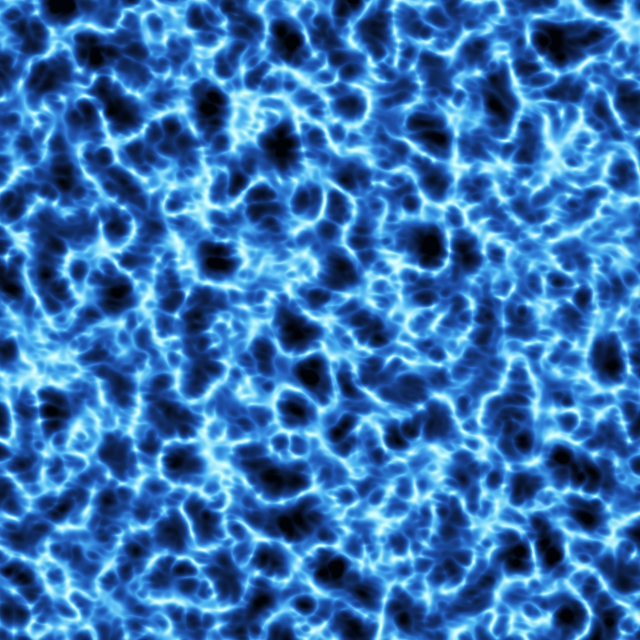
Give the GLSL for this texture, as a WebGL 2 fragment shader.

```glsl
#version 300 es
precision highp float;

uniform vec2 u_resolution;
out vec4 outColor;

const float TAU = 6.2831853;
const float GOLDEN = 0.618034;

const int OCTAVES = 3;
const int WAVES = 22;            // sines summed per octave
const float BASE_FREQ = 10.5;    // cycles across the canvas, first octave
const float LACUNARITY = 2.0;
const float GAIN = 0.45;         // weight of each finer octave
const float CREASE_SOFT = 0.10;  // rounding of the vein crests, first octave
const vec2 WAVE_SPREAD = vec2(0.4, 1.4);

// Ramp from vein crest to the deepest hollow.
const int STOPS = 8;
const float DEPTH[STOPS] = float[STOPS](
    0.30, 0.56, 0.83, 1.06, 1.42, 1.92, 2.58, 3.20);
const vec3 RAMP[STOPS] = vec3[STOPS](
    vec3(0.85, 1.00, 1.00),
    vec3(0.57, 0.88, 0.98),
    vec3(0.29, 0.70, 0.94),
    vec3(0.20, 0.53, 0.86),
    vec3(0.12, 0.34, 0.70),
    vec3(0.07, 0.20, 0.44),
    vec3(0.04, 0.10, 0.22),
    vec3(0.00, 0.01, 0.03));

vec2 hash2(vec2 p) {
    vec3 q = fract(p.xyx * vec3(0.1031, 0.1030, 0.0973));
    q += dot(q, q.yzx + 33.33);
    return fract((q.xx + q.yz) * q.zy);
}

// Plane waves in evenly spread directions; unit variance, zero mean.
float waveField(vec2 p, float seed) {
    float sum = 0.0;
    for (int i = 0; i < WAVES; i++) {
        float id = float(i);
        vec2 rnd = hash2(vec2(id + 1.7, seed * 17.3 + 5.1));
        float angle = TAU * fract(id * GOLDEN + seed * 0.37);
        float freq = mix(WAVE_SPREAD.x, WAVE_SPREAD.y, rnd.x);
        vec2 dir = vec2(cos(angle), sin(angle));
        sum += sin(TAU * (freq * dot(p, dir) + rnd.y));
    }
    return sum * sqrt(2.0 / float(WAVES));
}

// Folded octaves: zero lines become veins, the rest sinks away from them.
float veinDepth(vec2 p) {
    float depth = 0.0;
    float weight = 1.0;
    float freq = BASE_FREQ;
    float soft = CREASE_SOFT;
    for (int i = 0; i < OCTAVES; i++) {
        float n = waveField(p * freq, float(i) + 1.0);
        depth += weight * sqrt(n * n + soft * soft);
        weight *= GAIN;
        freq *= LACUNARITY;
        soft *= LACUNARITY;
    }
    return depth;
}

vec3 rampColor(float depth) {
    vec3 color = RAMP[0];
    for (int i = 1; i < STOPS; i++) {
        float t = (depth - DEPTH[i - 1]) / (DEPTH[i] - DEPTH[i - 1]);
        color = mix(color, RAMP[i], clamp(t, 0.0, 1.0));
    }
    return color;
}

void main() {
    vec2 uv = gl_FragCoord.xy / u_resolution.y;
    outColor = vec4(rampColor(veinDepth(uv)), 1.0);
}
```
